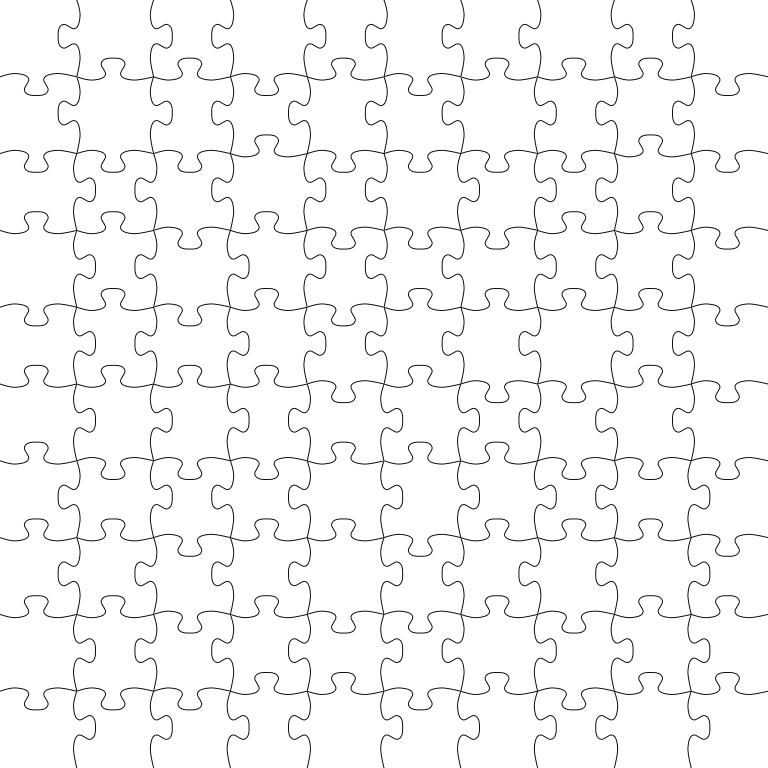
Reproduce this pattern procedurally as a WebGL 2 fragment shader.

```glsl
#version 300 es
precision highp float;
// Jigsaw sheet: a square grid of pieces cut by thin dark lines on white.
// Every inner edge is one mirrored spline with a knob whose side is hashed;
// each pixel measures its distance to the four edges of its own cell.

#define PIECES 10.0          // pieces across and down
#define LINE_WIDTH 0.00122   // cut width, in canvas units
#define KNOB_CENTRE 0.472    // knob position along an edge, from left or top
#define UP_CHANCE 0.57       // share of knobs pointing up or left
#define SEED 4.0
#define STEPS 5              // straight steps per spline span
#define PAPER vec3(1.0)
#define INK vec3(0.0)

uniform vec2 u_resolution;
out vec4 fragColor;

// Half of an edge, from the knob's crown to the shoulder: (along, height).
const int SPANS = 7;
const vec2 HALF_EDGE[8] = vec2[8](
    vec2(0.000, 0.243), vec2(0.100, 0.247), vec2(0.168, 0.175),
    vec2(0.125, 0.100), vec2(0.090, 0.040), vec2(0.120, -0.012),
    vec2(0.210, -0.040), vec2(0.340, -0.045));

float hash(vec3 p) {
    p = fract(p * vec3(0.1031, 0.1130, 0.0973));
    p += dot(p, p.yzx + 33.33);
    return fract((p.x + p.y) * p.z);
}

float segmentDistance(vec2 p, vec2 a, vec2 b) {
    vec2 ab = b - a;
    return length(p - a - ab * clamp(dot(p - a, ab) / dot(ab, ab), 0.0, 1.0));
}

// Distance to a whole edge; p.x runs along it from 0 to 1, p.y across it.
float edgeDistance(vec2 p) {
    float side = p.x - KNOB_CENTRE;
    vec2 q = vec2(abs(side), p.y);
    vec2 corner = vec2(side < 0.0 ? KNOB_CENTRE : 1.0 - KNOB_CENTRE, 0.0);
    float d = 1e3;
    vec2 last = HALF_EDGE[0];
    vec2 start = last;

    // Quadratic spans join at the midpoints of the control polygon.
    for (int i = 1; i <= SPANS; i++) {
        vec2 control = HALF_EDGE[i];
        vec2 end = corner;
        if (i < SPANS) end = 0.5 * (control + HALF_EDGE[i + 1]);
        for (int k = 1; k <= STEPS; k++) {
            float t = float(k) / float(STEPS);
            vec2 next = mix(mix(start, control, t), mix(control, end, t), t);
            d = min(d, segmentDistance(q, last, next));
            last = next;
        }
        start = end;
    }
    return d;
}

// Which way an edge's knob points; id.z tells horizontal from vertical.
float knobSide(vec3 id) {
    return hash(id + SEED) < UP_CHANCE ? -1.0 : 1.0;
}

void main() {
    // Grid coordinates with rows counted from the top.
    vec2 uv = gl_FragCoord.xy / u_resolution;
    vec2 grid = vec2(uv.x, 1.0 - uv.y) * PIECES;
    vec2 cell = floor(grid);
    vec2 local = grid - cell;

    // Near and far edge in each direction; the outer border stays uncut.
    float d = 1e3;
    for (int i = 0; i < 2; i++) {
        float far = float(i);
        vec2 line = cell + far;
        if (line.y > 0.5 && line.y < PIECES - 0.5) {
            float knob = knobSide(vec3(cell.x, line.y, 1.0));
            d = min(d, edgeDistance(vec2(local.x, (local.y - far) * knob)));
        }
        if (line.x > 0.5 && line.x < PIECES - 0.5) {
            float knob = knobSide(vec3(line.x, cell.y, 7.0));
            d = min(d, edgeDistance(vec2(local.y, (local.x - far) * knob)));
        }
    }

    // Share of the pixel covered by the line, so thin cuts stay even.
    float pixels = min(u_resolution.x, u_resolution.y);
    float dist = d / PIECES * pixels;
    float halfWidth = 0.5 * LINE_WIDTH * pixels;
    float cover = min(dist + 0.5, halfWidth) - max(dist - 0.5, -halfWidth);
    fragColor = vec4(mix(PAPER, INK, clamp(cover, 0.0, 1.0)), 1.0);
}
```
